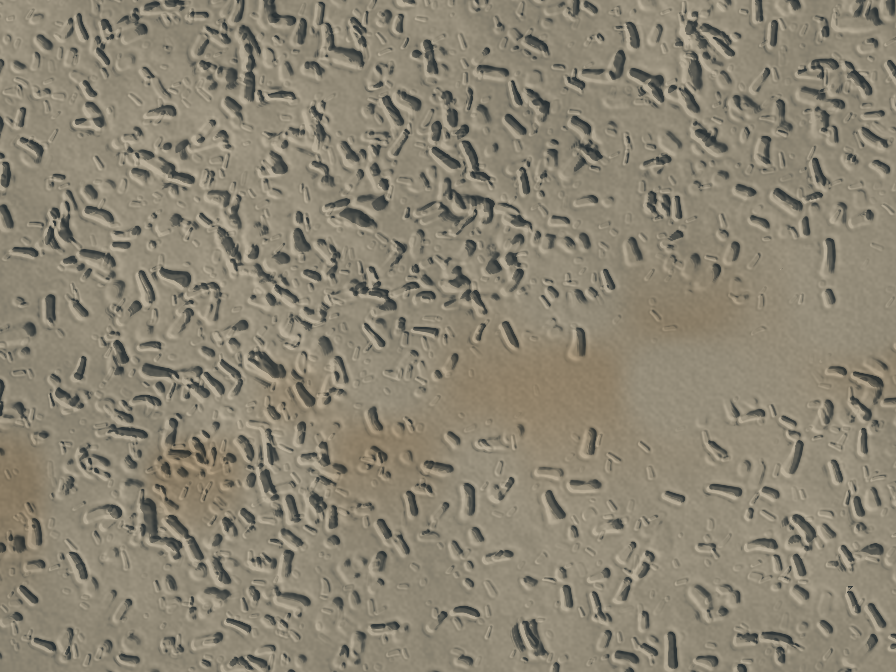
Give the GLSL for this texture, as a Shadertoy shader.

```glsl
float hash(vec2 p) {
    return fract(sin(dot(p, vec2(127.1, 311.7))) * 43758.5453);
}

vec2 hash2(vec2 p) {
    return vec2(hash(p), hash(p + 37.3));
}

float noise(vec2 p) {
    vec2 i = floor(p), f = fract(p);
    f = f * f * (3.0 - 2.0 * f);
    return mix(mix(hash(i), hash(i + vec2(1, 0)), f.x),
               mix(hash(i + vec2(0, 1)), hash(i + vec2(1, 1)), f.x), f.y);
}

// Distance from the smoother strip of sand crossing the beach
float quietBand(vec2 p) {
    float d = (p.y - 0.27 - 0.19 * p.x) / 0.12;
    return exp(-d * d);
}

// How heavily the sand is trodden
float trodden(vec2 p) {
    return 0.76 - 0.26 * smoothstep(0.4, 1.1, p.x)
         - 0.5 * quietBand(p) * smoothstep(0.45, 0.9, p.x)
         + 0.55 * (noise(p * 3.0 + 4.0) - 0.5);
}

// Scattered oblong pits with raised rims, one per grid cell
float prints(vec2 p, float seed, float busy) {
    vec2 cell = floor(p);
    float height = 0.0;
    for (int y = -1; y <= 1; y++)
    for (int x = -1; x <= 1; x++) {
        vec2 id = cell + vec2(x, y);
        vec2 shape = hash2(id + seed + 11.7);
        vec2 v = p - id - hash2(id + seed);
        float angle = -0.95 + 3.0 * (shape.x - 0.5);
        float size = fract(shape.x * 17.0);
        vec2 along = vec2(cos(angle), sin(angle));
        v = vec2(dot(v, along), dot(v, vec2(-along.y, along.x)));
        v.y += 0.25 * v.x * v.x * (size - 0.5);
        float width = mix(0.15, 0.25, fract(shape.y * 13.0)) + 0.06 * v.x;
        float d = length(vec2(max(abs(v.x) - 0.38 * size, 0.0), v.y));
        float rim = (d - width * 1.2) / 0.09;
        float profile = 0.45 * exp(-rim * rim) - 1.0 + smoothstep(width * 0.4, width * 1.1, d);
        height += profile * mix(0.5, 1.0, size) * smoothstep(shape.y - 0.08, shape.y + 0.08, busy);
    }
    return height;
}

float sandHeight(vec2 p) {
    float busy = trodden(p);
    vec2 q = p + 0.010 * (vec2(noise(p * 32.0), noise(p * 32.0 + 50.0)) - 0.5);
    float h = 0.0062 * prints(q * 23.0, 3.0, busy);
    h += 0.0070 * prints(q * 17.0, 71.0, busy - 0.15);
    h += 0.0022 * prints(q * 48.0, 29.0, busy * 0.6);
    // Churned mounds, then fine grain
    h += 0.0130 * busy * noise(q * 21.0);
    h += 0.0022 * (0.3 + busy) * noise(p * 68.0);
    return h + 0.0009 * noise(p * 165.0);
}

void mainImage(out vec4 fragColor, in vec2 fragCoord) {
    vec2 p = fragCoord / iResolution.y;
    vec2 sun = vec2(0.8, 0.6);
    float h = sandHeight(p);
    float slope = (sandHeight(p + sun * 0.003) - h) / 0.003;

    // Low sun: march toward it to find cast shadows
    float blocked = -1.0;
    for (int i = 1; i <= 5; i++) {
        float t = 0.0045 * float(i);
        blocked = max(blocked, sandHeight(p + sun * t) - h - 0.42 * t);
    }
    float shadow = smoothstep(-0.0005, 0.0026, blocked);

    float tone = 0.575 - 0.12 * clamp(slope, -1.1, 1.3) - 0.22 * shadow;
    tone += 0.06 * (noise(p * 5.0) - 0.5) + 0.035 * (noise(p * 230.0) - 0.5);

    // Cool shade, warm sand, pale lit rims
    vec3 shade = vec3(0.15, 0.18, 0.19);
    vec3 sand = vec3(0.55, 0.52, 0.45);
    vec3 pale = vec3(0.70, 0.66, 0.58);
    vec3 color = mix(shade, sand, clamp((tone - 0.15) / 0.40, 0.0, 1.0));
    color += (pale - sand) * clamp((tone - 0.55) / 0.15, 0.0, 1.2);

    // Damp brown stains along the smooth strip
    float stain = quietBand(p) * smoothstep(0.4, 0.75, noise(p * 7.0 + 9.0));
    color *= mix(vec3(1.0), vec3(0.94, 0.89, 0.83), stain);
    fragColor = vec4(color, 1.0);
}
```
